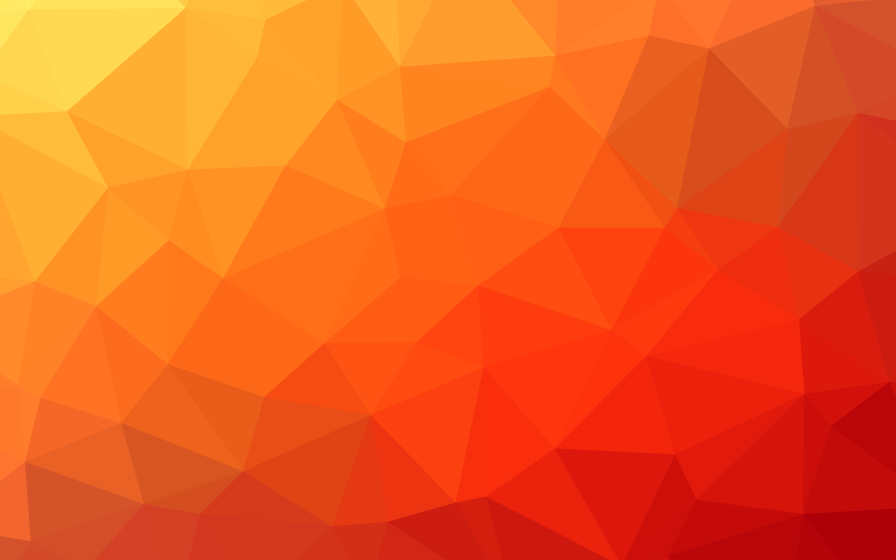
A WebGL 1 fragment shader for this background:

```glsl
precision highp float;
// Low-poly mesh of flat triangles, from pale yellow at top left to deep red at bottom right.

uniform vec2 u_resolution;

const float ROWS = 6.2;          // mesh cells over the canvas height
const float TILT = 0.42;         // mesh rotation in radians
const float JITTER = 0.84;       // vertex scatter, as a share of a cell
const float TONE_SPREAD = 0.13;  // random shift of each facet along the ramp
const vec2 SEED = vec2(17.0, 43.0);

const float GREEN_TOP = 0.93;
const float GREEN_CURVE = 1.45;
const float BLUE_BASE = 0.03;
const float BLUE_GLOW = 0.38;
const float BLUE_FADE = 2.2;
const float CORNER_HAZE = 0.10;  // milky blue towards the side corners
const float CORNER_DIM = 0.17;   // red lost towards the side corners
const float DEEP_DIM = 0.33;     // red lost at the end of the ramp

float hash(vec2 p) {
  vec3 q = fract(vec3(p.xyx) * 0.1031);
  q += dot(q, q.yzx + 33.33);
  return fract((q.x + q.y) * q.z);
}

vec2 rotate(vec2 p, float angle) {
  float c = cos(angle), s = sin(angle);
  return vec2(c * p.x - s * p.y, s * p.x + c * p.y);
}

float cross2(vec2 a, vec2 b) {
  return a.x * b.y - a.y * b.x;
}

// Jittered mesh vertex belonging to a grid node
vec2 vertex(vec2 node) {
  vec2 key = node + SEED;
  vec2 offset = vec2(hash(key), hash(key + 71.7)) - 0.5;
  return node + JITTER * offset;
}

// Warm ramp along the falling diagonal; uv has its origin at the top left
vec3 warmRamp(vec2 uv, float shift) {
  float t = clamp(uv.x + uv.y + shift, 0.0, 2.0);
  float side = abs(uv.x - uv.y);
  float dim = CORNER_DIM * smoothstep(0.2, 0.65, side) * smoothstep(0.8, 1.05, t);
  float red = 1.0 - dim - DEEP_DIM * smoothstep(1.25, 2.05, t);
  float green = GREEN_TOP * pow(1.0 - 0.5 * t, GREEN_CURVE);
  float blue = BLUE_BASE + BLUE_GLOW * exp(-BLUE_FADE * t)
             + CORNER_HAZE * smoothstep(0.25, 1.0, side);
  return vec3(red, green, blue);
}

// Distance inside the line from a to b, positive on its left
float edgeDistance(vec2 p, vec2 a, vec2 b) {
  return cross2(b - a, p - a) / max(length(b - a), 0.0001);
}

// Facet colour weighted by its smooth coverage, with the weight in alpha
vec4 facet(vec2 p, vec2 a, vec2 b, vec2 c, float pixel) {
  float inside = min(edgeDistance(p, a, b),
                 min(edgeDistance(p, b, c), edgeDistance(p, c, a)));
  float cover = clamp(0.5 + inside / pixel, 0.0, 1.0);
  vec2 center = (a + b + c) / 3.0;
  vec2 uv = rotate(center, -TILT) / ROWS;
  uv = vec2(uv.x * u_resolution.y / u_resolution.x, 1.0 - uv.y);
  float shift = TONE_SPREAD * (hash(floor(center * 64.0) + SEED) - 0.5);
  return vec4(warmRamp(clamp(uv, 0.0, 1.0), shift), 1.0) * cover;
}

void main() {
  vec2 p = rotate(gl_FragCoord.xy / u_resolution.y * ROWS, TILT);
  float pixel = ROWS / u_resolution.y;
  vec4 sum = vec4(0.0);

  for (int j = -1; j <= 1; j++) {
    for (int i = -1; i <= 1; i++) {
      vec2 cell = floor(p) + vec2(float(i), float(j));
      vec2 a = vertex(cell);
      vec2 b = vertex(cell + vec2(1.0, 0.0));
      vec2 c = vertex(cell + vec2(1.0, 1.0));
      vec2 d = vertex(cell + vec2(0.0, 1.0));

      // Split along a-c when the angles at b and d add up to less than a half turn
      float split = cross2(c - b, a - b) * dot(a - d, c - d)
                  + dot(c - b, a - b) * cross2(a - d, c - d);
      if (split >= 0.0) {
        sum += facet(p, a, b, c, pixel) + facet(p, a, c, d, pixel);
      } else {
        sum += facet(p, a, b, d, pixel) + facet(p, b, c, d, pixel);
      }
    }
  }

  gl_FragColor = vec4(sum.rgb / max(sum.a, 0.0001), 1.0);
}
```
